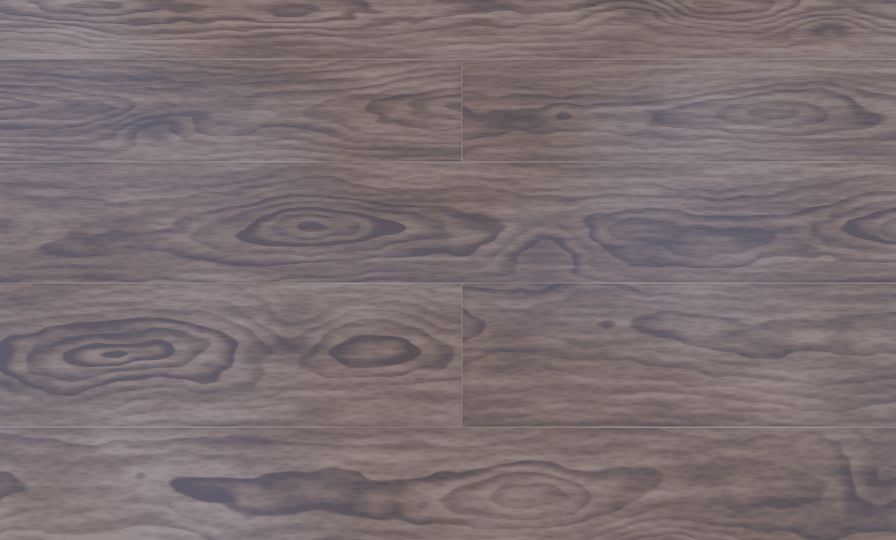
A Shadertoy shader for this texture:

```glsl
// Wooden plank floor seen at a slight tilt, with staggered end joints and pale hairline seams.
// Each plank is a slice through a warped cone of growth rings, bent round knots;
// cellular pores, stretched streaks and a cool sheen finish the surface.

const float SEAM_Y      = 0.209;   // height of the lowest seam
const float ROW_SCALE   = 0.2926;  // row height at that seam
const float ROW_SHRINK  = 0.096;   // how fast rows narrow upward
const float PLANK_LEN   = 2.0;     // in canvas heights
const float PLANK_WIDTH = 0.24;    // mean width, in canvas heights
const float JOINT_X     = 0.026;   // end joint, from the canvas centre
const float SEAM_HALF   = 0.0012;
const float RING_COUNT  = 14.0;    // growth rings per plank width
const int   KNOTS       = 2;       // per plank
const float BASE_TONE   = 0.73;

const vec3 DARK_WOOD  = vec3(0.375, 0.335, 0.355);
const vec3 MID_WOOD   = vec3(0.475, 0.410, 0.402);
const vec3 LIGHT_WOOD = vec3(0.570, 0.508, 0.494);
const vec3 SHEEN      = vec3(0.020, 0.045, 0.078);
const vec3 SEAM_COLOR = vec3(0.640, 0.610, 0.620);

float hash(vec2 p) {
    vec3 q = fract(p.xyx * vec3(0.1031, 0.1030, 0.0973));
    q += dot(q, q.yzx + 33.33);
    return fract((q.x + q.y) * q.z);
}

float valueNoise(vec2 p) {
    vec2 i = floor(p), f = fract(p);
    f = f * f * (3.0 - 2.0 * f);
    return mix(mix(hash(i), hash(i + vec2(1, 0)), f.x),
               mix(hash(i + vec2(0, 1)), hash(i + vec2(1, 1)), f.x), f.y);
}

// Distance to the nearest scattered point
float cellular(vec2 p) {
    vec2 i = floor(p), f = fract(p);
    float nearest = 2.0;
    for (int y = -1; y <= 1; y++)
        for (int x = -1; x <= 1; x++) {
            vec2 c = vec2(x, y);
            vec2 site = c + vec2(hash(i + c), hash(i + c + 57.3));
            nearest = min(nearest, length(site - f));
        }
    return nearest;
}

// Tone of the wood; w is along and across the plank, in plank widths
float woodTone(vec2 w, float seed) {
    vec2 n = w + vec2(seed * 3.7, seed * 1.9);

    // Cone slice: its depth drifts along the plank, which opens long arches
    float heart = 0.5 + 0.4 * (hash(vec2(seed, 4.0)) - 0.5) + 0.05 * sin(w.x * 1.3 + seed);
    float depth = 0.25 * sin(w.x * 0.7 + seed * 2.3) + 0.06 * sin(w.x * 1.9 + seed * 5.1);
    float dy = w.y - heart;
    float radius = length(vec2(dy, depth));
    radius += 0.11 * (valueNoise(n * vec2(1.6, 4.0)) - 0.5);
    radius += 0.035 * (valueNoise(n * vec2(6.0, 14.0)) - 0.5);

    // Knots push the rings outward and darken their core
    float core = 0.0;
    for (int i = 0; i < KNOTS; i++) {
        vec2 key = vec2(seed, 11.0 + float(i) * 7.0);
        vec2 knot = vec2(hash(key) * PLANK_LEN / PLANK_WIDTH, 0.2 + 0.6 * hash(key + 3.0));
        vec2 d = (w - knot) * vec2(0.5, 1.0);
        float d2 = dot(d, d);
        radius += 0.2 * exp(-28.0 * d2);
        core += exp(-110.0 * d2);
    }

    // Dark late wood: slow rise, quick fall, uneven from ring to ring
    float ring = radius * RING_COUNT + 20.0;
    float phase = fract(ring);
    float vein = smoothstep(0.2, 0.8, phase) * (1.0 - smoothstep(0.84, 1.0, phase));
    vein *= 0.3 + 0.7 * hash(vec2(floor(ring), seed));
    vein *= 0.3 + 0.7 * exp(-9.0 * dy * dy);
    vein *= 0.5 + 0.9 * valueNoise(n * vec2(0.9, 3.0) + 31.0);

    // Streaks and short pores along the grain
    float streak = 0.45 * (valueNoise(n * vec2(0.6, 2.5)) - 0.5)
                 + 0.42 * (valueNoise(n * vec2(1.2, 10.0) + 9.0) - 0.5)
                 + 0.42 * (valueNoise(n * vec2(3.5, 32.0) + 17.0) - 0.5);
    float pores = 1.0 - smoothstep(0.1, 0.55, cellular(n * vec2(8.0, 36.0)));
    float plankShade = 0.12 * (hash(vec2(seed, 2.0)) - 0.5);
    return BASE_TONE + plankShade + streak - 0.8 * vein - 0.17 * pores - 0.35 * core;
}

void mainImage(out vec4 fragColor, in vec2 fragCoord) {
    float pixel = 1.0 / iResolution.y;
    vec2 p = vec2(fragCoord.x - 0.5 * iResolution.x, fragCoord.y) * pixel;

    // Tilted rows, then planks staggered by half a length
    float rise = p.y - SEAM_Y;
    float taper = ROW_SCALE - ROW_SHRINK * rise;
    float v = rise / taper;
    float row = floor(v);
    float q = (p.x - JOINT_X) / PLANK_LEN - 0.5 * mod(row, 2.0);
    float seed = 7.0 + row * 5.0 + floor(q) * 2.0;
    float tone = woodTone(vec2(fract(q) * PLANK_LEN / PLANK_WIDTH, v - row), seed);

    vec3 color = mix(DARK_WOOD, MID_WOOD, clamp(tone * 2.0, -0.2, 1.0));
    color = mix(color, LIGHT_WOOD, clamp(tone * 2.0 - 1.0, 0.0, 1.15));

    // Cool sheen, stronger toward the sides
    float haze = 0.65 * abs(p.x) + 0.7 * valueNoise(p * vec2(2.5, 4.0) + 5.0);
    color += SHEEN * smoothstep(0.4, 0.95, haze);

    // Worn hairline seams with a faint shadow
    float rowGap = abs(v - round(v)) * taper * taper / ROW_SCALE;
    float endGap = abs(q - round(q)) * PLANK_LEN;
    float gap = min(rowGap, endGap);
    float wear = 0.25 + 0.65 * valueNoise(vec2(p.x * 6.0, p.y * 9.0) + 40.0);
    color *= 1.0 - 0.09 * exp(-gap / 0.005);
    color = mix(color, SEAM_COLOR, wear * clamp((SEAM_HALF - gap) / pixel + 0.5, 0.0, 1.0));

    fragColor = vec4(color, 1.0);
}
```
